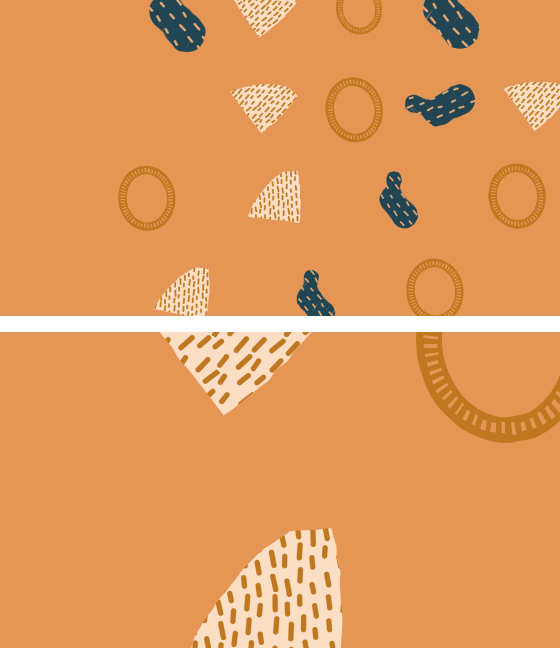
Top, the full canvas; bottom, a detail of the centre.
A Shadertoy shader for this pattern:

```glsl
// Hand-cut collage on an orange ground: dark pebbles, cream wedges and hatched
// ochre rings. Four staggered rows are filled by a loop; each part is a signed
// distance shape decorated with jittered dashes or radial ticks.

const vec3 ORANGE = vec3(0.90, 0.59, 0.33);
const vec3 TEAL   = vec3(0.13, 0.27, 0.32);
const vec3 CREAM  = vec3(0.99, 0.87, 0.77);
const vec3 OCHRE  = vec3(0.75, 0.47, 0.12);
const vec3 PEACH  = vec3(0.90, 0.66, 0.45);

vec2 hash2(vec2 p) {
    vec3 q = fract(p.xyx * vec3(0.1031, 0.1030, 0.0973));
    q += dot(q, q.yzx + 33.33);
    return fract((q.xx + q.yz) * q.zy);
}

float noise(vec2 p) {
    vec2 i = floor(p), f = fract(p);
    f = f * f * (3.0 - 2.0 * f);
    return mix(mix(hash2(i).x, hash2(i + vec2(1, 0)).x, f.x),
               mix(hash2(i + vec2(0, 1)).x, hash2(i + vec2(1, 1)).x, f.x), f.y);
}

vec2 rotate(vec2 p, float a) {
    float c = cos(a), s = sin(a);
    return vec2(c * p.x - s * p.y, s * p.x + c * p.y);
}

float smoothMin(float a, float b, float k) {
    float h = max(k - abs(a - b), 0.0) / k;
    return min(a, b) - h * h * k * 0.25;
}

float cover(float d, float soft) {
    return smoothstep(soft, -soft, d);
}

// Short upright strokes, one per cell, alternate columns shifted
float dashes(vec2 p, vec2 cell, float halfLength, float halfWidth) {
    float column = floor(p.x / cell.x);
    p.y += cell.y * (0.5 * mod(column, 2.0) + 0.3 * hash2(vec2(column, 7.0)).x);
    vec2 id = floor(p / cell);
    vec2 jitter = hash2(id + 40.0) - 0.5;
    vec2 q = p - (id + 0.5 + jitter * vec2(0.3, 0.25)) * cell;
    q = rotate(q, jitter.y * 0.35);
    halfLength *= 1.0 + 0.5 * jitter.x;
    return length(vec2(q.x, max(abs(q.y) - halfLength + halfWidth, 0.0))) - halfWidth;
}

// Pebble: three merged discs, narrow at the head
float pebble(vec2 p) {
    float head = length(p - vec2(-0.012, 0.067)) - 0.023;
    float waist = length(p - vec2(-0.021, 0.0)) - 0.038;
    float foot = length(p - vec2(0.021, -0.049)) - 0.041;
    return smoothMin(smoothMin(head, waist, 0.04), foot, 0.04);
}

// Wedge: two straight cuts and two shallow arcs
float wedge(vec2 p) {
    float straight = max(p.y - 0.09, dot(p, vec2(-0.171, -0.985)) - 0.063);
    float rightArc = length(p - vec2(-0.394, 0.014)) - 0.463;
    float leftArc = length(p - vec2(0.177, -0.171)) - 0.3055;
    return max(straight, max(rightArc, leftArc));
}

// Ring: oval band with narrow slots cut between its two rims
float ring(vec2 p) {
    float outer = length(p * vec2(1.14, 1.0)) - 0.103;
    float inner = 0.076 - length(p * vec2(1.2, 1.0));
    float turn = atan(p.y, p.x) / 6.28318 * 52.0;
    vec2 vary = hash2(vec2(floor(turn), 3.0));
    float slot = (abs(fract(turn) - 0.5) - 0.17 - 0.08 * vary.x) * 0.0115;
    slot = max(slot, max(outer + 0.007 + 0.003 * vary.y, inner + 0.005 + 0.003 * vary.x));
    return max(max(outer, inner), -slot);
}

void mainImage(out vec4 fragColor, in vec2 fragCoord) {
    vec2 uv = fragCoord / iResolution.y;
    vec3 color = ORANGE;
    vec4 rowStart = vec4(0.544, 0.819, 0.477, 0.606);

    for (int i = 0; i < 15; i++) {
        int row = i / 4;
        int kind = i < 8 ? i % 3 : (16 - i) % 3;   // 0 pebble, 1 wedge, 2 ring
        float r = float(row), c = float(i % 4);
        vec2 jitter = hash2(vec2(float(i), 11.0)) - 0.5;

        // Staggered rows, the lower two spaced wider
        vec2 center = vec2(rowStart[row] + c * (row < 2 ? 0.29 : 0.39), 0.965 - 0.3 * r);
        center += jitter * 0.035;
        float size = kind == 0 ? max(1.0, 1.45 - 0.25 * r) : kind == 2 && row == 0 ? 0.8 : 1.0;
        float angle = kind == 0 ? (row == 1 ? 1.4 : 0.0)
                    : kind == 1 ? (row < 2 ? -0.8 : 0.0) : 0.15;
        vec2 p = rotate(uv - center, -angle - 0.12 * jitter.x) / size;
        if (length(p) > 0.2) continue;

        float soft = 0.75 / (iResolution.y * size);
        float rough = (noise(p * 70.0 + 9.0 * float(i)) - 0.5) * 0.003;
        vec2 grain = p + float(i) * 0.37;

        if (kind == 0) {
            // Dry-brush scratches, then slanted dashes
            float scratch = smoothstep(0.72, 0.9, noise(rotate(grain, 0.6) * vec2(330.0, 25.0)))
                          * smoothstep(0.55, 0.8, noise(grain * 22.0));
            vec3 paint = mix(TEAL, PEACH, 0.3 * scratch);
            float dash = dashes(rotate(grain, -0.6), vec2(0.026, 0.033), 0.0085, 0.0026);
            paint = mix(paint, PEACH, cover(dash, soft));
            color = mix(color, paint, cover(pebble(p) + rough, soft));
        } else if (kind == 1) {
            float dash = dashes(grain, vec2(0.0145, 0.025), 0.0088, 0.0028);
            vec3 paint = mix(CREAM, OCHRE, cover(dash, soft));
            color = mix(color, paint, cover(wedge(p) + rough, soft));
        } else {
            color = mix(color, OCHRE, cover(ring(p) + 0.5 * rough, soft));
        }
    }
    fragColor = vec4(color, 1.0);
}
```
